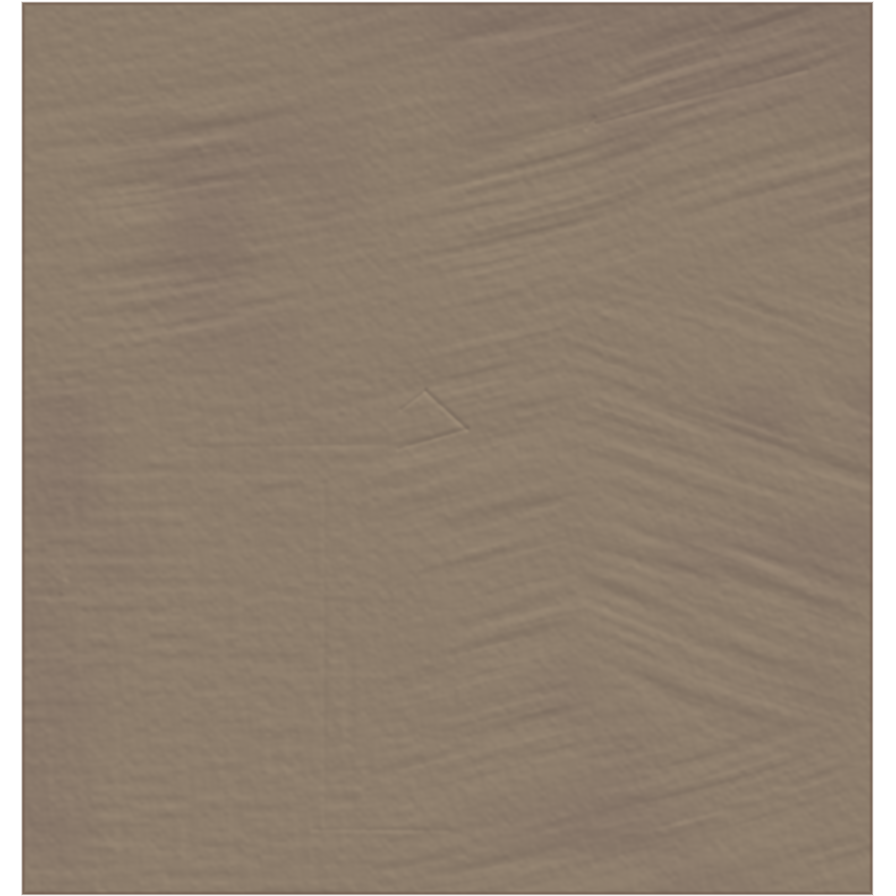
Write a Shadertoy shader that draws this texture.

```glsl
// A taupe painted panel on white: faint brush strokes sweep up and down to
// the right over a soft canvas weave. A height field sums bristle noise,
// grain and a few ridges, then is lit from below as a shallow relief.

const vec3 TAUPE = vec3(0.553, 0.490, 0.422);
const vec3 MAUVE = vec3(0.530, 0.463, 0.410);
const vec3 EDGE_BROWN = vec3(0.42, 0.33, 0.28);
const vec3 LIGHT_TINT = vec3(1.0, 0.94, 0.74);
const vec2 PANEL_MIN = vec2(0.0245, 0.0015);
const vec2 PANEL_MAX = vec2(0.974, 0.9975);

float hash(vec2 cell) {
    vec3 q = fract(cell.xyx * vec3(0.1031, 0.1030, 0.0973));
    q += dot(q, q.yzx + 33.33);
    return fract((q.x + q.y) * q.z);
}

float noise(vec2 p) {
    vec2 cell = floor(p), f = fract(p);
    f = f * f * f * (f * (f * 6.0 - 15.0) + 10.0);
    float low = mix(hash(cell), hash(cell + vec2(1, 0)), f.x);
    float high = mix(hash(cell + vec2(0, 1)), hash(cell + vec2(1, 1)), f.x);
    return mix(low, high, f.y);
}

// Straightens strokes whose slope changes across the canvas.
vec2 strokeSpace(vec2 p, float slope, float bend) {
    float sway = 0.012 * (noise(p * 5.0 + 3.0) - 0.5);
    return vec2(p.x, p.y - slope * p.x - bend * p.x * p.x + sway);
}

// Long fine furrows in two widths, stronger in some patches.
float bristles(vec2 q, float seed) {
    float patches = smoothstep(0.25, 0.8, noise(q * vec2(5.0, 14.0) + seed));
    float broad = noise(q * vec2(7.0, 62.0) + seed);
    float fine = noise(q * vec2(13.0, 115.0) + seed * 2.0);
    return (broad + 0.5 * fine) * (0.3 + 0.9 * patches);
}

// Soft raised line between two points.
float ridge(vec2 p, vec2 a, vec2 b, float width) {
    vec2 ab = b - a;
    float t = clamp(dot(p - a, ab) / dot(ab, ab), 0.0, 1.0);
    float d = length(p - a - ab * t) / width;
    return exp(-d * d) * (0.6 + 0.4 * noise(p * 45.0));
}

float weave(vec2 p) {
    float warp = noise(p * vec2(95.0, 16.0) + 40.0);
    float weft = noise(p * vec2(16.0, 95.0) + 70.0);
    return 0.5 * warp + 0.6 * weft;
}

float marks(vec2 p) {
    float h = 0.0;
    // Bent flake near the centre
    h += 0.32 * ridge(p, vec2(0.448, 0.543), vec2(0.475, 0.563), 0.0028);
    h += 0.38 * ridge(p, vec2(0.475, 0.563), vec2(0.521, 0.521), 0.0028);
    h += 0.30 * ridge(p, vec2(0.521, 0.521), vec2(0.445, 0.499), 0.0028);
    // Straight canvas threads
    h += 0.16 * ridge(p, vec2(0.362, 0.08), vec2(0.362, 0.46), 0.0035);
    h += 0.20 * ridge(p, vec2(0.350, 0.074), vec2(0.50, 0.073), 0.003);
    h += 0.13 * ridge(p, vec2(0.21, 0.501), vec2(0.46, 0.504), 0.003);
    // Raised stroke at upper right and a small nick at left
    h += 0.30 * ridge(p, vec2(0.665, 0.862), vec2(0.90, 0.922), 0.003);
    h += 0.35 * ridge(p, vec2(0.655, 0.857), vec2(0.663, 0.868), 0.003);
    h -= 0.45 * ridge(p, vec2(0.069, 0.340), vec2(0.072, 0.350), 0.004);
    return h;
}

float height(vec2 p) {
    vec2 rising = strokeSpace(p, 0.12, 0.10);
    vec2 falling = strokeSpace(p, -0.34, 0.0);

    // Regions of each stroke direction
    float fall = smoothstep(0.59, 0.68, p.x) * smoothstep(0.12, 0.26, p.y)
               * (1.0 - smoothstep(0.64, 0.73, p.y));
    float woven = (1.0 - smoothstep(0.38, 0.50, p.x))
                * (1.0 - smoothstep(0.50, 0.68, p.y));
    float rise = (1.0 - fall) * (1.0 - 0.85 * woven);
    rise *= mix(0.55, 0.85, smoothstep(0.5, 0.75, p.y));

    // Deep furrows gathering toward the right edge
    float band = (rising.y - 0.625) / 0.035;
    float furrows = exp(-band * band) * smoothstep(0.35, 0.95, p.x)
                  * noise(rising * vec2(3.5, 68.0) + 9.0);

    float grain = 0.20 * noise(p * 105.0) + 0.10 * noise(p * 170.0 + 5.0);
    return rise * bristles(rising, 11.0) + 0.6 * fall * bristles(falling, 27.0)
         + 0.45 * woven * weave(p) + 1.1 * furrows + grain + marks(p);
}

void mainImage(out vec4 fragColor, in vec2 fragCoord) {
    vec2 uv = fragCoord / iResolution.xy;

    // Relief lit from below and slightly left
    vec2 lightStep = vec2(0.0006, 0.0015);
    float relief = height(uv + lightStep) - height(uv - lightStep);
    relief = 0.20 * relief / (1.0 + 0.8 * abs(relief));

    // Broad mauve clouds, mostly toward the upper right
    float cloud = 0.65 * noise(uv * 4.0 + 17.0) + 0.35 * noise(uv * 13.0);
    cloud += 0.30 * smoothstep(0.65, 1.0, uv.y) * smoothstep(0.2, 0.6, uv.x);
    cloud += 0.25 * exp(-dot(uv - vec2(0.64, 0.1), uv - vec2(0.64, 0.1)) / 0.02);
    vec3 paint = mix(TAUPE, MAUVE, smoothstep(0.48, 0.95, cloud));
    paint += relief * LIGHT_TINT;

    // Panel with a thin dark rim on a white ground
    vec2 inset = min(uv - PANEL_MIN, PANEL_MAX - uv);
    float inside = min(inset.x, inset.y);
    paint = mix(paint, EDGE_BROWN, 0.6 * (1.0 - smoothstep(0.001, 0.005, inside)));
    float cover = smoothstep(-0.0015, 0.0015, inside);
    fragColor = vec4(mix(vec3(1.0), paint, cover), 1.0);
}
```
